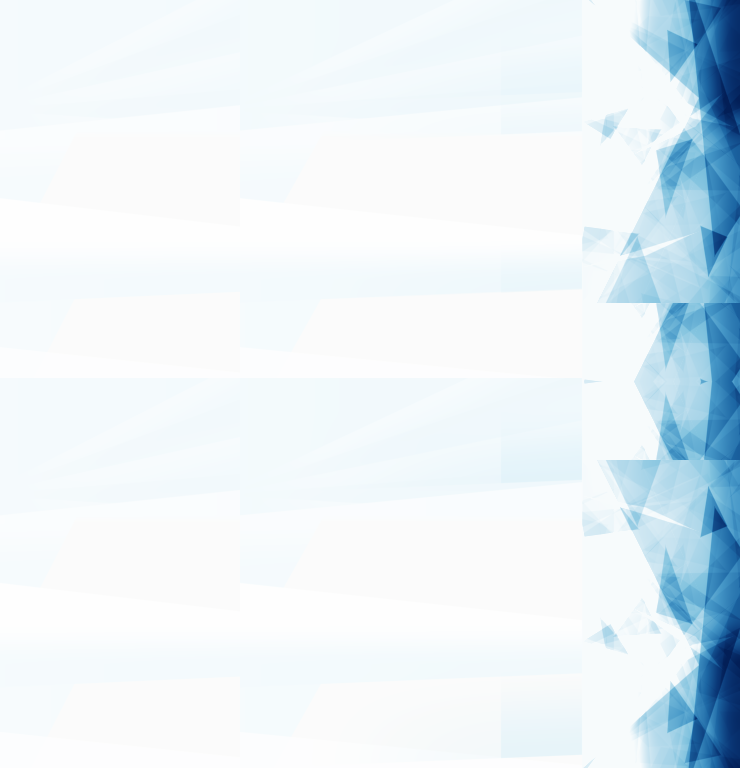
This background is drawn by a Shadertoy shader. Its source:

```glsl
// Pale sheets of slanted paper tiled on the left, with a band of blue crystal
// shards on the right, mirrored about its middle. Sheets are cut by sloped lines;
// shards are translucent triangles that shift a depth value fed to a colour ramp.

const float BAND_LEFT = 0.7865;   // left edge of the crystal band
const float BAND_SCALE = 4.861;   // canvas heights to band widths
const float MIRROR_Y = 0.4968;    // mirror axis, measured from the top
const float CUT_Y = 1.918;        // the band repeats below here, in band widths
const float CUT_SHIFT = 0.968;    // how far back it jumps at the cut

const vec3 WHITE = vec3(0.995, 0.996, 0.997);
const vec3 WARM = vec3(0.985, 0.985, 0.983);
const vec3 CYAN = vec3(0.87, 0.945, 0.975);

vec2 hash2(float n) {
    return fract(sin(n * vec2(12.989, 78.233) + vec2(1.3, 4.7)) * 43758.5);
}

// Coverage of the part where v exceeds limit
float past(float v, float limit, float w) {
    return smoothstep(-w, w, v - limit);
}

// One inside the range low..high, easing from one end to the other
float fall(float v, float low, float high) {
    return 1.0 - smoothstep(low, high, v);
}

float edgeSide(vec2 p, vec2 a, vec2 b) {
    vec2 e = b - a, d = p - a;
    return (e.x * d.y - e.y * d.x) / max(length(e), 0.001);
}

// Coverage of a triangle with corners in either order
float shard(vec2 p, vec2 a, vec2 b, vec2 c, float w) {
    float turn = sign(edgeSide(c, a, b));
    float d = min(min(edgeSide(p, a, b), edgeSide(p, b, c)) * turn, edgeSide(p, c, a) * turn);
    return smoothstep(-w, w, d);
}

// Glow that deepens downwards and stops at a sharp line
float pool(float y, float top, float bottom, float w) {
    return smoothstep(top, bottom, y) * (1.0 - past(y, bottom, w));
}

// Blue ramp: depth 0 is nearly white, 6 is navy
vec3 ramp(float depth) {
    vec3 stops[7] = vec3[7](vec3(0.97, 0.985, 0.99), vec3(0.74, 0.87, 0.93),
        vec3(0.50, 0.76, 0.87), vec3(0.27, 0.59, 0.78), vec3(0.11, 0.40, 0.64),
        vec3(0.04, 0.22, 0.47), vec3(0.01, 0.12, 0.34));
    vec3 col = stops[0];
    for (int i = 1; i < 7; i++)
        col = mix(col, stops[i], clamp(depth - float(i - 1), 0.0, 1.0));
    return col;
}

// One sheet: u runs across it, y runs down it
vec3 sheet(float u, float y, vec3 ice, float w) {
    vec3 col = mix(ice, WHITE, 0.15);
    for (int i = 0; i < 5; i++) {                        // fan of creases
        float k = float(i);
        float line = 0.115 + 0.008 * k + (u - 0.1) * (0.045 * k - 0.16);
        float crease = past(y, line, w) * fall(y, line, line + 0.05);
        col = mix(col, mod(k, 2.0) < 0.5 ? WHITE : ice - 0.008, 0.35 * crease * smoothstep(0.0, 0.4, u));
    }
    col = mix(col, mix(ice, WHITE, 0.7), past(y, mix(0.170, 0.137, u), w));
    col = mix(col, mix(ice, WHITE, 0.3), smoothstep(0.18, 0.24, y));
    col = mix(col, WARM, past(y, 0.176, 0.006) * past(u, 0.31 - (y - 0.178) * 1.65, w * 3.0));
    col = mix(col, WHITE, past(y, mix(0.258, 0.295, u), w));
    col = mix(col, ice, smoothstep(0.31, 0.365, y) * 0.8);
    float lower = past(y, mix(0.394, 0.380, u), w);
    col = mix(col, mix(ice, WHITE, 0.35), lower);
    col = mix(col, WARM, lower * past(u, 0.31 - (y - 0.39) * 1.65, w * 3.0));
    return mix(col, WHITE, past(y, mix(0.452, 0.485, u), w) * 0.8);
}

vec3 paper(vec2 p, float w) {
    float y = p.y < 0.492 ? p.y : p.y - 0.501;
    float u = p.x < 0.324 ? p.x / 0.324 : (p.x - 0.324) / 0.353;
    vec3 ice = mix(vec3(0.953, 0.979, 0.990), vec3(0.930, 0.971, 0.987), p.x);
    vec3 col = sheet(u, y, ice, w);
    float g = p.y + 0.04 * (p.x - 0.73);
    float glow = 0.3 * pool(g, 0.03, 0.122, w) + 0.35 * pool(g, 0.11, 0.173, w)
        + 0.35 * pool(g, 0.31, 0.379, w) + 0.7 * pool(g, 0.52, 0.627, w)
        + 0.7 * pool(g, 0.86, 0.985, w);
    return mix(col, CYAN, glow * (0.35 * smoothstep(0.4, 0.677, p.x) + 0.65 * past(p.x, 0.677, w)));
}

vec3 crystals(vec2 q, float w) {
    // Broad shading: pale upper left, navy upper right
    float d = 0.55 + 1.7 * q.x + 1.1 * smoothstep(0.75, 1.0, q.x);
    d += 2.5 * smoothstep(0.55, 1.0, q.x) * fall(q.y, 0.6, 0.95);
    d += 0.8 * smoothstep(0.3, 0.5, q.x) * fall(q.y, 0.25, 0.6);
    d -= 1.4 * fall(q.x, 0.2, 0.45) * fall(q.y, 0.3, 0.7);
    d = max(d, 0.0);
    // Scattered translucent facets of alternating sign
    float facets = 0.0;
    for (int i = 0; i < 64; i++) {
        float n = 17.0 + float(i) * 3.0;
        vec2 a = hash2(n) * vec2(1.1, 2.0);
        vec2 b = a + hash2(n + 1.0) - 0.5, c = a + hash2(n + 2.0) - 0.5;
        float tint = (mod(float(i), 2.0) - 0.5) * clamp(length(q - a) * 2.2, 0.35, 1.0);
        facets += tint * shard(q, a, b, c, w);
    }
    d += 0.9 * min(d, 1.0) * facets / (1.0 + 0.3 * abs(facets));
    // Leading shards
    d += 1.1 * shard(q, vec2(0.54, 0.19), vec2(0.73, 0.28), vec2(0.56, 0.52), w);
    d += 0.8 * shard(q, vec2(0.65, 0.0), vec2(0.88, 0.05), vec2(0.72, 0.3), w);
    d += 1.1 * shard(q, vec2(0.85, 0.4), vec2(0.74, 0.62), vec2(1.0, 0.85), w);
    d += 0.7 * shard(q, vec2(0.24, 0.25), vec2(0.2, 0.46), vec2(0.45, 0.54), w);
    d -= 0.7 * shard(q, vec2(0.36, 0.96), vec2(0.88, 0.6), vec2(0.72, 0.8), w);
    d -= 0.6 * shard(q, vec2(0.22, 0.42), vec2(0.95, 0.8), vec2(0.7, 0.75), w);
    d += 0.8 * shard(q, vec2(0.0, 0.77), vec2(0.3, 0.68), vec2(0.18, 0.88), w);
    d += 0.7 * shard(q, vec2(0.2, 0.8), vec2(0.5, 0.82), vec2(0.38, 1.05), w);
    d += 0.9 * shard(q, vec2(0.53, 1.37), vec2(0.47, 0.95), vec2(0.7, 0.88), w);
    d += 1.3 * shard(q, vec2(0.75, 1.43), vec2(0.92, 1.5), vec2(0.8, 1.75), w);
    d += 0.8 * shard(q, vec2(0.0, 1.43), vec2(0.36, 1.48), vec2(0.0, 1.92), w);
    d += 0.7 * shard(q, vec2(0.15, 1.92), vec2(0.35, 1.5), vec2(0.5, 1.92), w);
    d -= 0.7 * shard(q, vec2(0.05, 1.68), vec2(0.7, 1.48), vec2(0.4, 1.62), w);
    d -= 1.3 * shard(q, vec2(0.87, 1.92), vec2(0.84, 1.62), vec2(0.65, 1.92), w);
    return ramp(d);
}

void mainImage(out vec4 fragColor, in vec2 fragCoord) {
    vec2 p = fragCoord / iResolution.xy;
    p.y = 1.0 - p.y;
    float w = 0.8 / iResolution.y;
    vec2 q = vec2((p.x - BAND_LEFT) / (1.0 - BAND_LEFT),
        (MIRROR_Y - abs(p.y - MIRROR_Y)) * BAND_SCALE);
    q.y -= CUT_SHIFT * step(CUT_Y, q.y);
    vec3 col = mix(paper(p, w), crystals(q, w * BAND_SCALE), past(p.x, BAND_LEFT, w));
    fragColor = vec4(clamp(col, 0.0, 1.0), 1.0);
}
```
